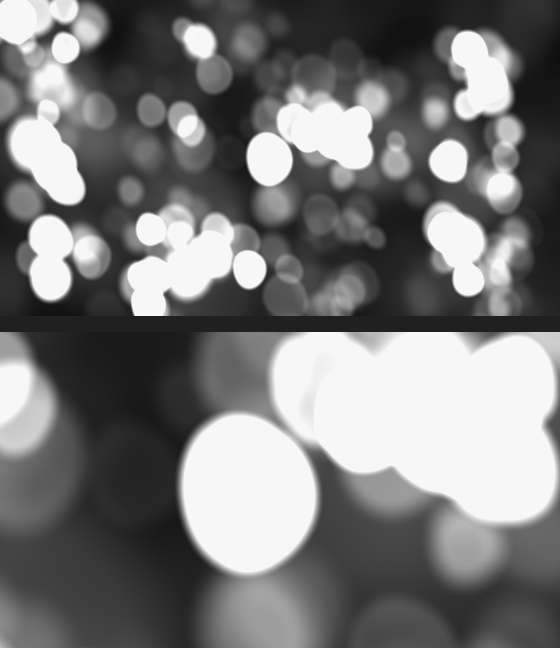
Top, the full canvas; bottom, a detail of the centre.
This background is drawn by a Shadertoy shader. Its source:

```glsl
// Out-of-focus lights in black and white: clusters of soft lens discs over a murky dark ground.
// Clusters follow a low-discrepancy sequence and dim inside dark pockets; each one adds
// bright core discs, a ring of faint discs, wide veils and a haze. The sum is clipped to white.

const int   CLUSTERS      = 20;
const int   FAINT_DISCS   = 8;
const int   VEILS         = 2;
const float MAX_CORES     = 6.0;
const vec2  CLUSTER_START = vec2(0.54, 0.50);
const vec2  CLUSTER_STEP  = vec2(0.75488, 0.56984);
const float GOLDEN        = 0.61803;
const vec2  FLAT_SPREAD   = vec2(0.155, 0.095);  // cores on the left and centre
const vec2  TALL_SPREAD   = vec2(0.080, 0.135);  // cores in the strip on the right
const vec2  FAINT_SPREAD  = vec2(0.210, 0.170);
const float VEIL_SPREAD   = 0.26;
const vec2  CORE_RADIUS   = vec2(0.042, 0.076);  // smallest, largest
const vec2  FAINT_RADIUS  = vec2(0.030, 0.066);
const vec2  VEIL_RADIUS   = vec2(0.070, 0.150);
const vec2  CORE_LIGHT    = vec2(0.48, 1.30);    // weakest, strongest
const vec2  FAINT_LIGHT   = vec2(0.04, 0.50);
const vec2  VEIL_LIGHT    = vec2(0.02, 0.09);
const vec2  EDGE_BLUR     = vec2(0.008, 0.028);
const float VEIL_BLUR     = 0.05;
const float POCKET_LIGHT  = 0.16;
const float HAZE_LIGHT    = 0.08;
const float HAZE_SIZE     = 0.17;
const float GROUND_LIGHT  = 0.085;
const float GROUND_RANGE  = 0.14;
const float WHITE         = 0.97;
const float TAU           = 6.28319;

vec4 hash4(float n) {
    vec4 h = fract(vec4(n) * vec4(0.1031, 0.1030, 0.0973, 0.1099));
    h += dot(h, h.wzxy + 33.33);
    return fract((h.xxyz + h.yzzw) * h.zywx);
}

float gradientDot(vec2 cell, vec2 offset) {
    float angle = TAU * hash4(cell.x + 57.0 * cell.y + 411.0).x;
    return dot(vec2(cos(angle), sin(angle)), offset);
}

float gradientNoise(vec2 p) {
    vec2 i = floor(p), f = fract(p);
    vec2 u = f * f * f * (f * (f * 6.0 - 15.0) + 10.0);
    vec2 e = vec2(0.0, 1.0);
    return mix(mix(gradientDot(i, f), gradientDot(i + e.yx, f - e.yx), u.x),
               mix(gradientDot(i + e.xy, f - e.xy), gradientDot(i + e.yy, f - e.yy), u.x), u.y);
}

float pick(vec2 range, float t) { return mix(range.x, range.y, t); }

// 0 at the centre of a dark pocket, 1 well outside it
float outside(vec2 p, vec2 pocket) {
    return smoothstep(0.22, 0.32, distance(p, pocket));
}

float openness(vec2 p) {
    return outside(p, vec2(1.08, 0.20)) * outside(p, vec2(0.36, 0.72))
         * outside(p, vec2(1.73, 0.16)) * outside(p, vec2(0.88, 0.90));
}

// Oval, slightly uneven disc with a soft edge and a faintly brighter rim
float lensDisc(vec2 q, float radius, float blur, float seed) {
    if (length(q) > 1.2 * (radius + blur)) return 0.0;
    float tilt = 0.35 + 0.7 * (seed - 0.5);
    q = mat2(cos(tilt), -sin(tilt), sin(tilt), cos(tilt)) * q * vec2(1.08, 0.93);
    float wobble = 1.0 + 0.03 * sin(3.0 * atan(q.y, q.x) + TAU * seed);
    float d = length(q) / wobble;
    float rim = 0.91 + 0.09 * smoothstep(0.3, 0.95, d / radius);
    return rim * (1.0 - smoothstep(radius - blur, radius + blur, d));
}

// Random point in a unit circle
vec2 scatter(vec2 h) {
    float angle = TAU * h.x;
    return sqrt(h.y) * vec2(cos(angle), sin(angle));
}

float clusterLight(vec2 p, vec2 centre, float id) {
    float power = mix(POCKET_LIGHT, 1.0, openness(centre));
    vec2 q = p - centre;
    float light = HAZE_LIGHT * power * exp(-dot(q, q) / (HAZE_SIZE * HAZE_SIZE));

    vec2 spread = mix(FLAT_SPREAD, TALL_SPREAD, smoothstep(1.15, 1.4, centre.x));
    int cores = 1 + int(MAX_CORES * fract(id * GOLDEN));
    for (int j = 0; j < cores; j++) {
        vec4 h = hash4(id * 31.0 + float(j) + 7.0);
        vec4 k = hash4(id * 17.0 + float(j) + 903.0);
        light += power * pick(CORE_LIGHT, k.x) * lensDisc(q - scatter(h.xy) * spread,
            pick(CORE_RADIUS, h.z), pick(EDGE_BLUR, k.y * k.y), h.w);
    }
    for (int j = 0; j < FAINT_DISCS; j++) {
        vec4 h = hash4(id * 43.0 + float(j) + 2003.0);
        vec4 k = hash4(id * 29.0 + float(j) + 3301.0);
        light += mix(0.5, 1.0, power) * pick(FAINT_LIGHT, pow(k.x, 1.5))
            * lensDisc(q - scatter(h.xy) * FAINT_SPREAD,
                pick(FAINT_RADIUS, h.z), pick(EDGE_BLUR, k.y), h.w);
    }
    for (int j = 0; j < VEILS; j++) {
        vec4 h = hash4(id * 37.0 + float(j) + 5101.0);
        light += pick(VEIL_LIGHT, h.w) * lensDisc(q - scatter(h.xy) * VEIL_SPREAD,
            pick(VEIL_RADIUS, h.z), VEIL_BLUR, h.w);
    }
    return light;
}

void mainImage(out vec4 fragColor, in vec2 fragCoord) {
    vec2 p = fragCoord / iResolution.y;
    vec2 canvas = vec2(iResolution.x / iResolution.y, 1.0);
    float murk = gradientNoise(p * 2.6 + 5.0) + 0.4 * gradientNoise(p * 6.1 + 19.0);
    float light = max(GROUND_LIGHT + GROUND_RANGE * murk, 0.05);
    for (int i = 0; i < CLUSTERS; i++) {
        float id = float(i);
        light += clusterLight(p, fract(CLUSTER_START + id * CLUSTER_STEP) * canvas, id);
    }
    fragColor = vec4(vec3(min(light, WHITE)), 1.0);
}
```
